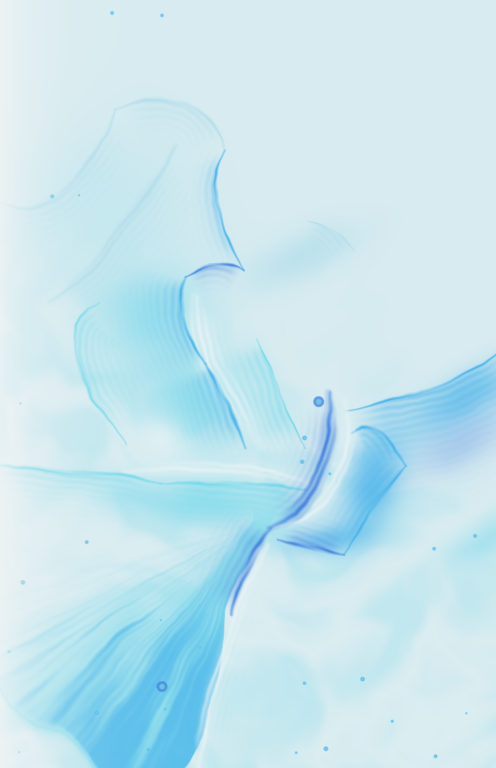
A Shadertoy shader for this background:

```glsl
// Pale blue marbled ink: soft pools, folded ribbons, a streaked fan and tiny bubbles.
const vec3 PAPER = vec3(.845, .922, .94), MILK = vec3(.89, .946, .955);
const vec3 MIST = vec3(.7, .87, .92), AQUA = vec3(.46, .85, .92);
const vec3 AZURE = vec3(.28, .7, .92), COBALT = vec3(.27, .52, .87), LILAC = vec3(.56, .7, .91);
const vec2 FAN_APEX = vec2(.33, .32);
const float WARP = .018, FOLDS = .24, STRANDS = 700.;

// Paint laid so far, warped position, edge softness
vec3 col; vec2 p; float px;

vec2 hash2(vec2 v) {
    vec3 q = fract(v.xyx * vec3(.1031, .103, .0973));
    q += dot(q, q.yzx + 33.33);
    return fract((q.xx + q.yz) * q.zy);
}

float corner(vec2 cell, vec2 f, vec2 o) { return dot(hash2(cell + o) * 2. - 1., f - o); }

float gradNoise(vec2 v) {
    vec2 i = floor(v), f = v - i, u = f * f * (3. - 2. * f);
    return mix(mix(corner(i, f, vec2(0)), corner(i, f, vec2(1, 0)), u.x),
               mix(corner(i, f, vec2(0, 1)), corner(i, f, vec2(1)), u.x), u.y);
}

float fbm(vec2 v) {
    float sum = 0., amp = .6;
    for (int i = 0; i < 4; i++, amp *= .5) {
        sum += amp * gradNoise(v);
        v = mat2(1.6, 1.2, -1.2, 1.6) * v + 7.;
    }
    return sum;
}

// Tapered quadratic curve; reach is the glow, positive on the left of travel
void ink(vec2 a, vec2 b, vec2 c, vec3 tint, float width, float reach) {
    vec2 k = vec2(9, 0), from = a;
    for (float t = .1; t < 1.05; t += .1) {
        vec2 to = mix(mix(a, b, t), mix(b, c, t), t), e = to - from, v = p - from;
        float h = clamp(dot(v, e) / dot(e, e), 0., 1.), d = length(v - e * h);
        if (d < abs(k.x)) k = vec2(e.x * v.y < e.y * v.x ? -d : d, t - .1 + .1 * h);
        from = to;
    }
    float d = abs(k.x), taper = smoothstep(0., .25, k.y) * smoothstep(1., .75, k.y);
    float core = smoothstep(width * mix(.6, 1.4, taper) + px, 0., d) * mix(.6, 1., taper);
    float glow = exp(-d / abs(reach)) * smoothstep(-px, px, k.x * sign(reach)) * taper;
    float strand = .75 + .25 * sin(k.x * STRANDS + 9. * k.y);
    col = mix(col, tint, strand * max(core, .6 * glow));
}

void pool(vec2 c, vec2 r, float angle, vec3 tint, float amount) {
    float s = sin(angle), k = cos(angle);
    vec2 q = mat2(k, -s, s, k) * (p - c) / r;
    col = mix(col, tint, amount * exp(-dot(q, q)));
}

void bubble(vec2 offset, float r, vec3 tint) {
    float d = length(offset) - r;
    col = mix(col, tint, .8 * smoothstep(px, -px, d));
    col = mix(col, AQUA, .7 * smoothstep(px, -px, d + r * .5));
}

// Streaks spreading down and left from the apex, ending at a shore
void fan() {
    vec2 v = FAN_APEX - p;
    float angle = atan(v.x, v.y), r = length(v);
    float right = .236 + .33 * p.y + .012 * sin(22. * p.y) - p.x;
    float shore = p.y + .85 * p.x - .106 + .013 * sin(52. * p.x);
    float mask = smoothstep(-px, px, right) * smoothstep(-px, .012, shore) * smoothstep(.35, .29, p.y);
    float streak = fbm(vec2(angle * 8., r * 4.)) + .5 * gradNoise(vec2(angle * 40., r * 5.));
    col = mix(col, AQUA, .75 * mask * smoothstep(1.4, .4, angle + .4 * streak));
    col = mix(col, AZURE, .7 * mask * smoothstep(1., .3, angle + .9 * streak) * smoothstep(.04, .22, r));
    col = mix(col, AQUA, .6 * exp(-abs(shore) * 200.) * step(p.x, .14));
}

void softPools() {
    pool(vec2(.19, .585), vec2(.065, .055), .3, AQUA, .6);
    pool(vec2(.25, .48), vec2(.06, .07), .4, AQUA, .6);
    pool(vec2(.14, .73), vec2(.1, .11), -.5, AQUA, .17);
    pool(vec2(.39, .665), vec2(.08, .03), .4, MIST, .7);
    pool(vec2(.27, .345), vec2(.12, .03), -.1, AQUA, .65);
    pool(vec2(.612, .482), vec2(.08, .027), .5, AZURE, .6);
    pool(vec2(.6, .425), vec2(.07, .03), .5, LILAC, .5);
    pool(vec2(.635, .3), vec2(.06, .022), .5, AQUA, .4);
}

void ribbons() {
    vec2 peak = vec2(.15, .86), top = vec2(.292, .8), crest = vec2(.317, .647), crook = vec2(.238, .638);
    vec2 waist = vec2(.273, .53), bend = vec2(.21, .371), knot = vec2(.35, .315);
    vec2 tip = vec2(.525, .392), heel = vec2(.449, .28);
    // Upper wisps
    ink(vec2(.065, .61), vec2(.16, .66), vec2(.225, .81), MIST, .008, -.03);
    ink(vec2(0, .73), vec2(.09, .7), peak, MIST, .004, -.03);
    ink(peak, vec2(.26, .9), top, MIST, .003, -.03);
    ink(vec2(.4, .71), vec2(.44, .705), vec2(.462, .675), MIST, .001, -.03);
    // Folded curtain
    pool(vec2(.207, .43), vec2(.035, .028), -.4, MILK, .9);
    ink(vec2(.255, .61), vec2(.27, .53), vec2(.34, .42), MILK, .02, .02);
    ink(vec2(.335, .56), vec2(.35, .5), vec2(.4, .42), AQUA, .001, -.035);
    ink(vec2(.13, .605), vec2(.05, .58), vec2(.16, .42), AQUA, .002, .03);
    ink(top, vec2(.262, .745), crest, AZURE, .002, -.01);
    ink(crest, vec2(.285, .665), crook, COBALT, .002, .01);
    ink(crook, vec2(.222, .59), waist, AZURE, .003, -.025);
    ink(waist, vec2(.286, .5), vec2(.318, .418), AZURE, .003, -.025);
    // Stream, right band and lobe
    ink(vec2(.16, .385), vec2(.33, .405), vec2(.405, .37), MILK, .009, .01);
    ink(vec2(-.02, .392), vec2(.11, .395), bend, AQUA, .003, -.02);
    ink(bend, vec2(.32, .375), vec2(.4, .362), AQUA, .003, -.03);
    ink(vec2(.45, .465), vec2(.57, .475), vec2(.67, .55), AZURE, .002, -.04);
    pool(vec2(.485, .367), vec2(.032, .065), -.25, AZURE, .75);
    pool(vec2(.43, .3), vec2(.055, .018), .15, AZURE, .6);
    ink(vec2(.457, .435), vec2(.49, .46), tip, AZURE, .002, -.02);
    ink(tip, vec2(.495, .355), heel, AZURE, .002, -.02);
    ink(heel, vec2(.41, .29), vec2(.36, .298), COBALT, .003, -.015);
    ink(vec2(.447, .48), vec2(.48, .34), knot, MILK, .009, .005);
    // Dark spine and its pale lower fold
    ink(vec2(.345, .29), vec2(.28, .16), vec2(.25, -.02), MILK, .01, .02);
    ink(vec2(.427, .49), vec2(.445, .36), knot, COBALT, .01, -.015);
    ink(knot, vec2(.315, .27), vec2(.3, .2), COBALT, .005, -.02);
}

void mainImage(out vec4 fragColor, in vec2 fragCoord) {
    vec2 uv = fragCoord / iResolution.y;
    px = 1. / iResolution.y;
    p = uv + WARP * vec2(fbm(uv * 9.), fbm(uv * 9. + 31.));
    // Broad folds, calm toward the top
    float fold = .5 + .5 * sin(20. * fbm(uv * vec2(3, 4) + 1.2 * fbm(uv * 3.)));
    col = mix(PAPER, mix(AQUA, MILK, fold), FOLDS * smoothstep(.95, .4, uv.y + .5 * uv.x));
    softPools();
    fan();
    ribbons();
    // Scattered specks, densest in the fan
    vec2 grid = uv * 22., cell = floor(grid), rnd = hash2(cell);
    float chance = mix(.04, .45, smoothstep(.4, .1, uv.y + .4 * uv.x));
    vec2 spot = cell + .2 + .6 * hash2(cell + 9.);
    if (rnd.x < chance) bubble((grid - spot) / 22., .001 + .002 * rnd.y, AZURE);
    bubble(uv - vec2(.415, .477), .007, COBALT);
    bubble(uv - vec2(.211, .106), .007, COBALT);
    // Pale left margin
    col = mix(col, vec3(.96), .7 * exp(-uv.x * 18.));
    fragColor = vec4(col, 1);
}
```
